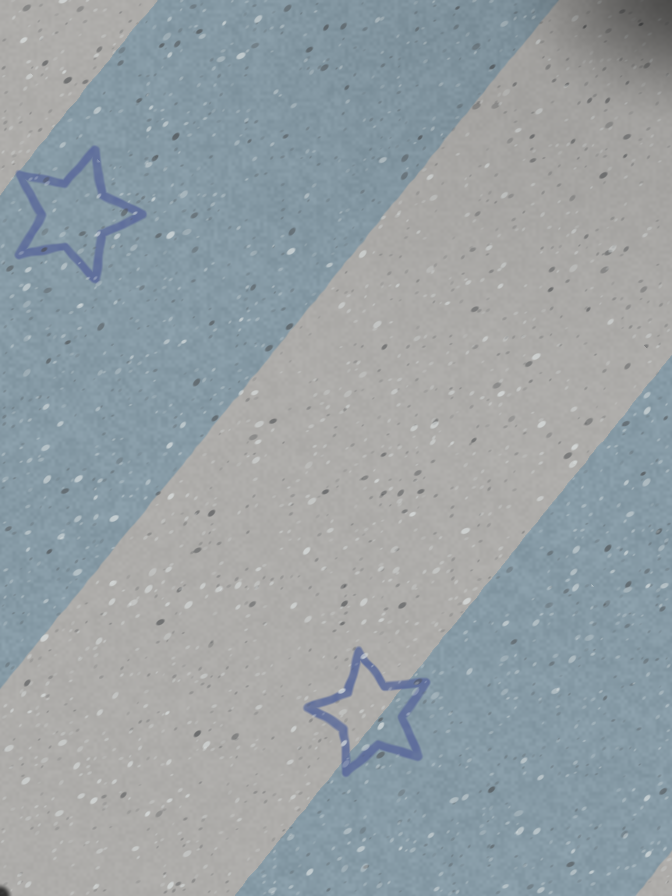
Give the GLSL for this pattern, as a Shadertoy shader.

```glsl
// Speckled paper with broad diagonal grey and blue stripes and hand-drawn outline stars

const float TAU = 6.2831853;
const vec3 GREY = vec3(0.68, 0.675, 0.665);
const vec3 BLUE = vec3(0.525, 0.605, 0.65);
const vec3 INK = vec3(0.37, 0.43, 0.61);

float hash(vec2 p) {
    return fract(sin(dot(p, vec2(127.1, 311.7))) * 43758.5453);
}

float valueNoise(vec2 p) {
    vec2 cell = floor(p);
    vec2 f = fract(p);
    f = f * f * (3.0 - 2.0 * f);
    float low = mix(hash(cell), hash(cell + vec2(1, 0)), f.x);
    float high = mix(hash(cell + vec2(0, 1)), hash(cell + vec2(1, 1)), f.x);
    return mix(low, high, f.y);
}

mat2 rotate(float angle) {
    float c = cos(angle), s = sin(angle);
    return mat2(c, s, -s, c);
}

float segmentDistance(vec2 p, vec2 a, vec2 b) {
    vec2 pa = p - a, ba = b - a;
    return length(pa - ba * clamp(dot(pa, ba) / dot(ba, ba), 0.0, 1.0));
}

// Distance to the outline of a five-pointed star with one tip along +x
float starOutline(vec2 p, float outer, float inner) {
    float sector = TAU / 5.0;
    float angle = atan(p.y, p.x);
    angle = abs(mod(angle + 0.5 * sector, sector) - 0.5 * sector);
    vec2 folded = length(p) * vec2(cos(angle), sin(angle));
    vec2 notch = inner * vec2(cos(0.5 * sector), sin(0.5 * sector));
    return segmentDistance(folded, vec2(outer, 0.0), notch);
}

// Blue band coverage across the diagonal
float stripes(vec2 p, float start, float width, float slope, float px) {
    float across = p.x - slope * p.y - start;
    float fromCentre = abs(mod(across, 2.0 * width) - 0.5 * width);
    float d = (fromCentre - 0.5 * width) / length(vec2(1.0, slope));
    return 1.0 - smoothstep(-1.2 * px, 1.2 * px, d);
}

// One jittered, slanted fleck in a random share of the grid cells
float flecks(vec2 p, float cells, float share, float size, float seed, float px) {
    vec2 q = p * cells;
    vec2 cell = floor(q);
    vec2 key = cell + seed;
    vec2 centre = 0.3 + 0.4 * vec2(hash(key + 3.1), hash(key + 7.7));
    vec2 offset = rotate(-0.9 + 0.5 * hash(key + 5.3)) * (fract(q) - centre) / cells;
    float radius = size * mix(0.5, 1.1, hash(key + 9.2));
    float d = length(offset * vec2(0.65, 1.2)) - radius;
    float present = step(hash(key), share);
    float strength = mix(0.35, 1.0, hash(key + 11.4));
    return present * strength * (1.0 - smoothstep(-px, px, d));
}

void mainImage(out vec4 fragColor, in vec2 fragCoord) {
    vec2 p = fragCoord / iResolution.x;
    float px = 1.0 / iResolution.x;
    float top = iResolution.y / iResolution.x;
    vec2 fromTop = vec2(p.x, p.y - top);
    float height = p.y / top;

    // Stripes with slightly rough printed edges
    vec2 wobble = 0.003 * vec2(valueNoise(p * 70.0) - 0.5, 0.0);
    float blue = stripes(fromTop + wobble, 0.234, 0.597, 0.81, px);
    vec3 color = mix(GREY, BLUE, blue);

    // Paper grain and soft mottling
    float grain = valueNoise(p * 190.0) - 0.5;
    float mottle = valueNoise(p * 55.0 + 20.0) - 0.5;
    color += (0.035 * grain + 0.02 * mottle) * mix(0.7, 1.3, blue);

    // Star outlines, stepping down the sheet and turning
    for (int i = 0; i < 2; i++) {
        float n = float(i);
        vec2 local = p - vec2(0.111, 1.0135) - n * vec2(0.442, -0.7425);
        local = rotate(-n * TAU / 12.0) * local;
        local += 0.004 * (vec2(valueNoise(p * 45.0), valueNoise(p * 45.0 + 31.0)) - 0.5);
        float outer = 0.101 - 0.006 * n;
        float d = starOutline(local, outer, 0.49 * outer) - 0.0062;
        float wear = 0.78 + 0.22 * valueNoise(p * 110.0);
        color = mix(color, INK, wear * (1.0 - smoothstep(-1.5 * px, 1.5 * px, d)));
    }

    // Dark pits gather at upper right, pale glints at lower left
    float corner = clamp(0.55 * p.x + 0.75 * height - 0.2, 0.0, 1.0);
    float pits = flecks(p, 36.0, 0.04 + 0.2 * corner * corner, 0.0042, 17.0, px);
    pits += 0.5 * flecks(p, 75.0, 0.12, 0.0022, 43.0, px);
    color = mix(color, vec3(0.3, 0.31, 0.32), 0.7 * min(pits, 1.0));
    float glints = flecks(p, 38.0, 0.22 * (1.1 - corner), 0.0044, 61.0, px);
    glints += 0.6 * flecks(p, 80.0, 0.14, 0.0024, 89.0, px);
    color = mix(color, vec3(0.86, 0.88, 0.88), 0.75 * min(glints, 1.0));

    // Gentle falloff towards the top and a shadow in the upper right corner
    color *= 1.0 - 0.07 * smoothstep(0.5, 1.0, height) * smoothstep(0.1, 0.9, p.x);
    float shadow = length((p - vec2(1.03, top + 0.02)) * vec2(1.0, 1.35));
    color *= mix(0.45, 1.0, smoothstep(0.0, 0.3, shadow));
    color *= mix(0.3, 1.0, smoothstep(0.008, 0.02, length(p)));

    fragColor = vec4(clamp(color, 0.0, 1.0), 1.0);
}
```
